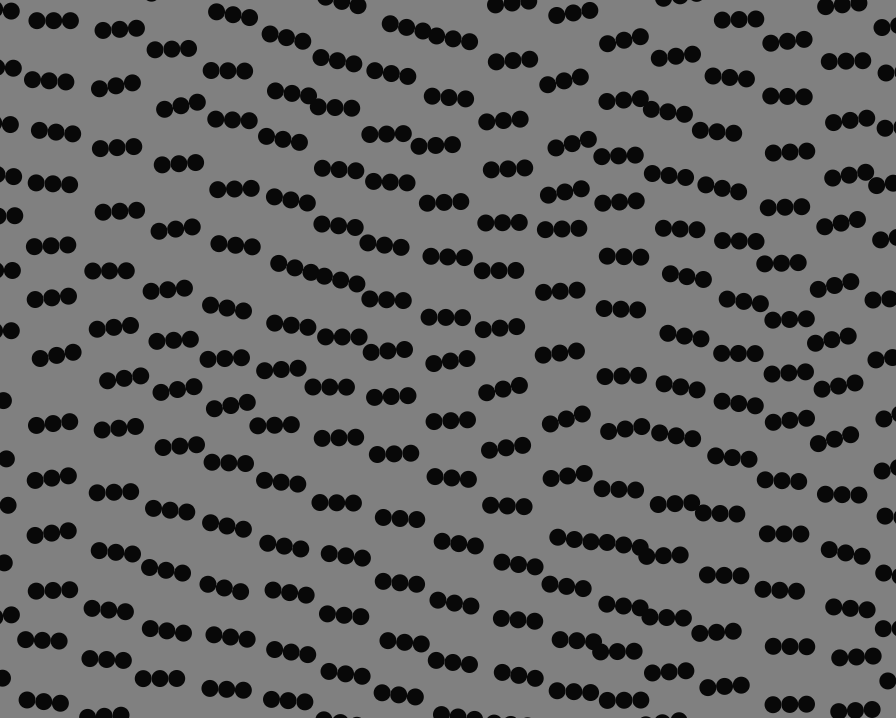
This pattern is drawn by a Shadertoy shader. Its source:

```glsl
#define PITCH 0.0782        // grid step, in canvas heights
#define DOT_RADIUS 0.0118
#define DOT_STEP 0.0233     // distance between dots of one group
#define STAGGER 0.3333      // downward shift per column, in grid steps
#define DRIFT 0.26          // smooth displacement, in grid steps
#define JITTER 0.09         // displacement of a single group
#define TILT 0.26           // smooth rotation, radians
#define TILT_JITTER 0.09
#define FIELD_SIZE 2.5      // grid steps per noise cell
#define GROUND vec3(0.502)
#define INK vec3(0.03)

// Three random values in -1..1
vec3 hash3(vec2 p) {
    vec3 q = fract(p.xyx * vec3(0.1031, 0.1030, 0.0973));
    q += dot(q, q.yxz + 33.33);
    return 2.0 * fract((q.xxy + q.yzz) * q.zyx) - 1.0;
}

// Smooth field of three values in -1..1
vec3 noise3(vec2 p) {
    vec2 cell = floor(p);
    vec2 f = fract(p);
    vec2 w = f * f * (3.0 - 2.0 * f);
    vec3 low = mix(hash3(cell), hash3(cell + vec2(1, 0)), w.x);
    vec3 high = mix(hash3(cell + vec2(0, 1)), hash3(cell + vec2(1, 1)), w.x);
    return mix(low, high, w.y);
}

// Distance to a row of three dots
float dotGroup(vec2 p, float angle) {
    vec2 axis = vec2(cos(angle), sin(angle));
    float nearest = clamp(round(dot(p, axis) / DOT_STEP), -1.0, 1.0);
    return length(p - axis * nearest * DOT_STEP) - DOT_RADIUS;
}

void mainImage(out vec4 fragColor, in vec2 fragCoord) {
    float pixel = 1.0 / iResolution.y;
    vec2 p = fragCoord * pixel - vec2(0.0, 1.0);

    // Nearest group among the surrounding cells of the staggered grid
    float dist = 1.0;
    float column = round(p.x / PITCH);
    for (int x = -1; x <= 1; x++) {
        float col = column + float(x);
        float row = round(p.y / PITCH + col * STAGGER);
        for (int y = -1; y <= 1; y++) {
            vec2 id = vec2(col, row + float(y));
            vec2 home = vec2(id.x, id.y - id.x * STAGGER);
            vec3 field = noise3(home / FIELD_SIZE + 40.0);
            vec3 local = hash3(id + 150.0);
            vec2 center = home + DRIFT * field.xy + JITTER * local.xy;
            float angle = TILT * field.z + TILT_JITTER * local.z;
            dist = min(dist, dotGroup(p - center * PITCH, angle));
        }
    }

    // Edge one pixel wide
    float cover = clamp(0.5 - dist / pixel, 0.0, 1.0);
    fragColor = vec4(mix(GROUND, INK, cover), 1.0);
}
```
